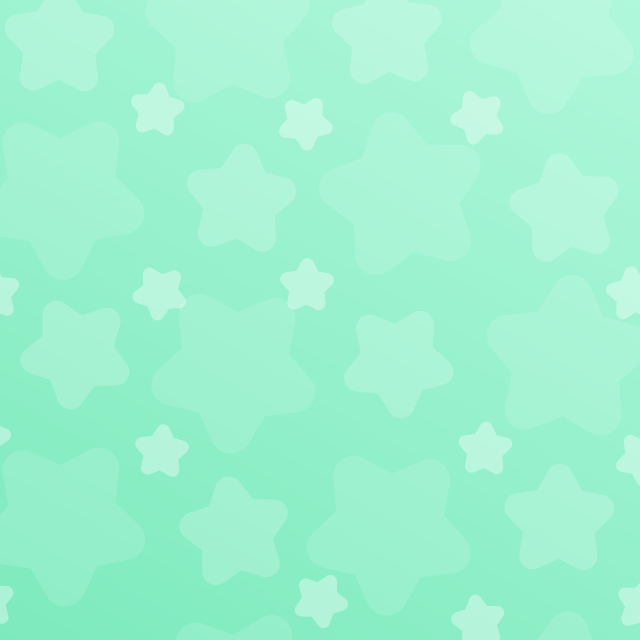
Give the GLSL for this pattern, as a WebGL 1 fragment shader.

```glsl
precision highp float;
// Pale rounded stars in three sizes, scattered over a diagonal mint gradient.

uniform vec2 u_resolution;

#define CELL 0.258
#define GRID_ORIGIN vec2(-0.025, 0.044)
#define RADII vec3(0.133, 0.089, 0.0435)
#define OPACITY vec3(0.125, 0.20, 0.36)
#define JITTER vec3(0.014, 0.018, 0.020)
#define TIP_ROUNDING 0.24
#define EDGE_ANGLE 0.49
#define MAX_TILT 0.22
#define MINT_DEEP vec3(0.49, 0.917, 0.742)
#define MINT_PALE vec3(0.69, 0.970, 0.858)

const float PI = 3.14159265;

float hash(vec2 p) {
  vec3 q = fract(p.xyx * vec3(0.1031, 0.1030, 0.0973));
  q += dot(q, q.yzx + 33.33);
  return fract((q.x + q.y) * q.z);
}

// Distance to a five-pointed star of unit radius with round tips and sharp notches.
float starDistance(vec2 p, float turn) {
  float sector = 2.0 * PI / 5.0;
  float angle = mod(atan(p.y, p.x) - turn + 0.5 * sector, sector) - 0.5 * sector;
  vec2 q = length(p) * vec2(cos(angle), abs(sin(angle)));
  q.x -= 1.0 - TIP_ROUNDING;
  vec2 edge = vec2(-cos(EDGE_ANGLE), sin(EDGE_ANGLE));
  float core = dot(q, edge) > 0.0 ? dot(q, vec2(edge.y, -edge.x)) : length(q);
  return core - TIP_ROUNDING;
}

// Opacity of one star, jittered and turned by its seed.
float starLayer(vec2 p, vec2 seed, float radius, float opacity, float jitter) {
  vec2 offset = vec2(hash(seed + 11.3), hash(seed + 27.9)) * 2.0 - 1.0;
  float tilt = (hash(seed + 43.1) * 2.0 - 1.0) * MAX_TILT;
  float flip = step(0.5, hash(seed + 61.7)) * PI;
  p -= offset * jitter;
  float d = radius * starDistance(p / radius, 0.5 * PI + flip + tilt);
  return opacity * clamp(0.5 - d * u_resolution.y, 0.0, 1.0);
}

void main() {
  vec2 uv = gl_FragCoord.xy / u_resolution;
  vec2 p = gl_FragCoord.xy / u_resolution.y;
  vec3 color = mix(MINT_DEEP, MINT_PALE, dot(uv, vec2(0.36, 0.64)));

  vec2 home = floor((p - GRID_ORIGIN) / CELL);
  for (int y = -1; y <= 1; y++) {
    for (int x = -1; x <= 1; x++) {
      vec2 cell = home + vec2(float(x), float(y));
      vec2 local = p - GRID_ORIGIN - cell * CELL;

      // Large and medium stars alternate like a checkerboard.
      bool large = mod(cell.x + cell.y, 2.0) < 0.5;
      vec3 kind = large ? vec3(RADII.x, OPACITY.x, JITTER.x)
                        : vec3(RADII.y, OPACITY.y, JITTER.y);
      float body = starLayer(local - 0.5 * CELL, cell + 100.0, kind.x, kind.y, kind.z);
      color = mix(color, vec3(1.0), body);

      // Small stars fill the cell corners, with every fourth one left out.
      float present = step(0.5, abs(mod(cell.x - cell.y, 4.0) - 1.0));
      float small = starLayer(local - CELL, cell + 300.0, RADII.z, OPACITY.z, JITTER.z);
      color = mix(color, vec3(1.0), small * present);
    }
  }
  gl_FragColor = vec4(color, 1.0);
}
```
